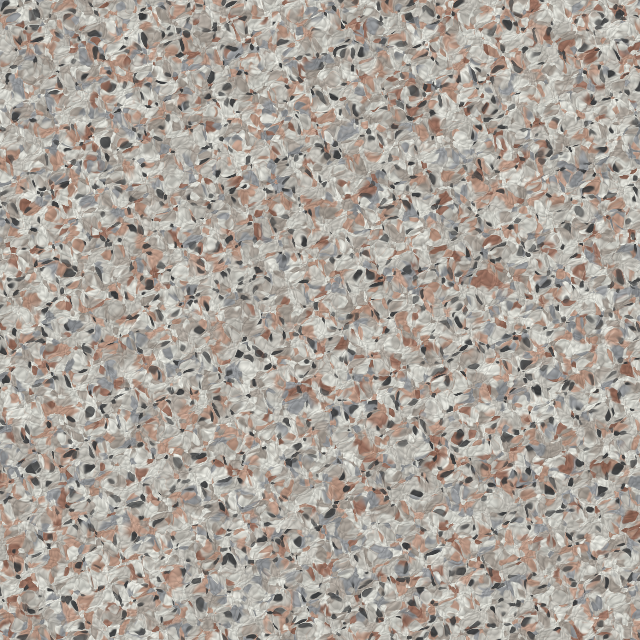
Give the GLSL for this texture, as a three.js fragment shader.

```glsl
#define COARSE_CELLS 56.0
#define FINE_CELLS 122.0
#define SPECK_CELLS 98.0
#define GRIT_CELLS 185.0
#define FINE_COVER 0.45
#define SPECK_SHARE 0.15
#define EDGE_SHARPNESS 13.0
#define SIZE_VARIETY 0.28
#define ROUGHNESS 0.42
#define CLUSTERING 0.07
#define RELIEF 0.20

varying vec2 vUv;

const vec3 WHITE = vec3(0.83, 0.83, 0.80);
const vec3 PALE_GREY = vec3(0.74, 0.73, 0.70);
const vec3 WARM_GREY = vec3(0.64, 0.61, 0.575);
const vec3 PINK = vec3(0.71, 0.58, 0.51);
const vec3 RUST = vec3(0.57, 0.42, 0.36);
const vec3 SLATE = vec3(0.56, 0.57, 0.58);
const vec3 BLACK = vec3(0.23, 0.235, 0.24);

vec3 hash3(vec2 p) {
  vec3 q = vec3(dot(p, vec2(127.1, 311.7)), dot(p, vec2(269.5, 183.3)), dot(p, vec2(419.2, 371.9)));
  return fract(sin(q) * 43758.55);
}

// Layered sines that make the grain outlines ragged
vec2 roughen(vec2 p) {
  mat2 turn = mat2(0.8, 0.6, -0.6, 0.8);
  mat2 dir = turn;
  float freq = 115.0;
  for (int i = 0; i < 4; i++) {
    p += ROUGHNESS / freq * sin(freq * (dir * p).yx + vec2(1.3, 4.1) * float(i));
    dir *= turn;
    freq *= 1.93;
  }
  return p;
}

// Slow drift of the mineral mix across the slab
float drift(vec2 p) {
  return sin(23.0 * p.x + 2.5 * sin(17.0 * p.y)) * sin(29.0 * p.y + 2.0 * sin(19.0 * p.x + 1.0));
}

vec3 mineral(float pick, float tone) {
  vec3 c = mix(WHITE, PALE_GREY, step(0.27, pick));
  c = mix(c, WARM_GREY, step(0.54, pick));
  c = mix(c, PINK, step(0.70, pick));
  c = mix(c, RUST, step(0.85, pick));
  c = mix(c, SLATE, step(0.895, pick));
  return c + 0.09 * (tone - 0.5);
}

// Soft-edged cellular grains: colour in rgb, coverage in a
vec4 grains(vec2 uv, float cells, float seed) {
  vec2 p = uv * cells;
  vec2 base = floor(p);
  vec4 sum = vec4(0.0);
  float total = 0.0;
  for (int y = -1; y <= 1; y++) {
    for (int x = -1; x <= 1; x++) {
      vec2 cell = base + vec2(float(x), float(y));
      vec3 place = hash3(cell + seed);
      vec3 kind = hash3(cell + seed + 57.3);
      vec2 d = cell + place.xy - p;
      float weight = exp(-EDGE_SHARPNESS * (dot(d, d) - SIZE_VARIETY * place.z));
      float pick = kind.x + CLUSTERING * drift(cell / cells);
      sum += weight * vec4(mineral(pick, kind.y), step(kind.z, FINE_COVER));
      total += weight;
    }
  }
  return sum / total;
}

// Scattered dark flakes, stretched in random directions
float specks(vec2 uv) {
  vec2 p = uv * SPECK_CELLS;
  vec2 base = floor(p);
  float mask = 0.0;
  for (int y = -1; y <= 1; y++) {
    for (int x = -1; x <= 1; x++) {
      vec2 cell = base + vec2(float(x), float(y));
      vec3 place = hash3(cell + 211.0);
      vec3 form = hash3(cell + 305.0);
      vec2 d = cell + place.xy - p;
      float a = 6.2832 * form.x;
      d = mat2(cos(a), sin(a), -sin(a), cos(a)) * d * vec2(0.75, 1.25);
      float radius = mix(0.2, 0.55, form.y);
      float flake = 1.0 - smoothstep(radius - 0.12, radius + 0.12, length(d));
      mask = max(mask, flake * step(place.z, SPECK_SHARE) * mix(0.6, 1.0, form.z));
    }
  }
  return mask;
}

// Height of the gritty surface, 1 at the top of each bump
float grit(vec2 p) {
  vec2 base = floor(p);
  float nearest = 2.0;
  for (int y = -1; y <= 1; y++) {
    for (int x = -1; x <= 1; x++) {
      vec2 cell = base + vec2(float(x), float(y));
      vec3 r = hash3(cell + 401.0);
      vec2 d = cell + r.xy - p;
      nearest = min(nearest, dot(d, d) + 0.2 * r.z);
    }
  }
  return 1.0 - sqrt(nearest);
}

void main() {
  vec2 uv = roughen(vUv);

  // Minerals
  vec3 color = grains(uv, COARSE_CELLS, 11.0).rgb;
  vec4 fine = grains(uv + 0.37, FINE_CELLS, 83.0);
  color = mix(color, fine.rgb, fine.a);
  color = mix(color, BLACK, specks(uv));

  // Light from the upper left, with darker pits
  vec2 p = uv * GRIT_CELLS;
  float height = grit(p);
  float slope = height - grit(p + vec2(-0.3, 0.35));
  color *= 1.0 + RELIEF * (slope + 0.7 * (height - 0.62));

  gl_FragColor = vec4(color, 1.0);
}
```
